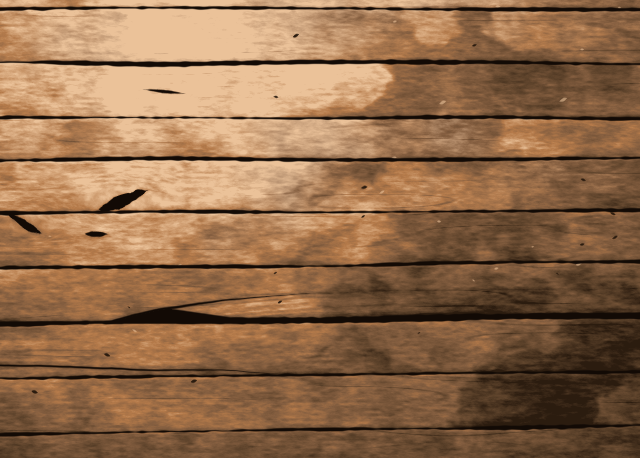
Reproduce this texture procedurally as a Shadertoy shader.

```glsl
const vec3 GAP = vec3(0.07, 0.04, 0.02);
const vec3 SHADE = vec3(0.17, 0.11, 0.06);
const vec3 UMBER = vec3(0.35, 0.25, 0.16);
const vec3 BROWN = vec3(0.52, 0.37, 0.25);
const vec3 ORANGE = vec3(0.71, 0.48, 0.29);
const vec3 TAN = vec3(0.71, 0.56, 0.43);
const vec3 CREAM = vec3(0.92, 0.76, 0.60);

float hash(vec2 p) { return fract(sin(dot(p, vec2(127.1, 311.7))) * 43758.5453); }

float noise(vec2 p) {
    vec2 i = floor(p), f = fract(p);
    f = f * f * (3.0 - 2.0 * f);
    return mix(mix(hash(i), hash(i + vec2(1, 0)), f.x),
               mix(hash(i + vec2(0, 1)), hash(i + vec2(1, 1)), f.x), f.y);
}

float fbm(vec2 p) {
    float sum = 0.0, amp = 0.52;
    for (int i = 0; i < 5; i++) {
        sum += amp * noise(p);
        p = mat2(1.6, 1.2, -1.2, 1.6) * p + 17.3;
        amp *= 0.5;
    }
    return sum;
}

float cover(float d, float soft) { return 1.0 - smoothstep(-soft, soft, d); }

// Height of seam i; the lower seams climb to the right
float seamHeight(float i, float x) {
    float base = 0.055 + 0.1195 * i - 0.03 * step(5.5, i);
    float climb = 0.016 * (1.0 - smoothstep(3.0, 5.0, i)) * x;
    return base + climb + 0.007 * (noise(vec2(x * 4.0, i * 7.3)) - 0.5)
         + 0.0018 * (noise(vec2(x * 60.0, i * 5.1)) - 0.5);
}

float seamHalfWidth(float i, float x) {
    float w = 0.0012 + 0.0042 * noise(vec2(x * 6.0, i * 3.7 + 5.0));
    w += 0.0022 * (noise(vec2(x * 90.0, i)) - 0.5);
    return w + 0.003 * step(abs(i - 2.0), 0.5) * smoothstep(0.15, 0.35, x);
}

// Ragged, tilted hole that tapers to both ends
float hole(vec2 p, vec2 centre, vec2 size, float slope) {
    vec2 q = (p - centre) / size;
    q.y -= slope * q.x * size.x / size.y;
    return (abs(q.y) - 1.0 + q.x * q.x + 0.9 * (fbm(p * 60.0) - 0.5)) * size.y;
}

// Grain pushed aside around a knot
float bend(vec2 p, vec2 centre, float radius) {
    vec2 q = (p - centre) / vec2(radius * 2.0, radius);
    return 0.8 * radius * q.y * exp(-dot(q, q));
}

vec3 woodColour(float t, float warmth) {
    vec3 c = mix(SHADE, UMBER, clamp(t / 0.22, 0.0, 1.0));
    c = mix(c, BROWN, clamp((t - 0.22) / 0.23, 0.0, 1.0));
    c = mix(c, mix(TAN, ORANGE, warmth), clamp((t - 0.45) / 0.2, 0.0, 1.0));
    return mix(c, CREAM, clamp((t - 0.65) / 0.25, 0.0, 1.0));
}

void mainImage(out vec4 fragColor, in vec2 fragCoord) {
    vec2 uv = fragCoord / iResolution.xy;
    vec2 p = vec2(uv.x * iResolution.x / iResolution.y, uv.y);
    float soft = 0.0007 + 0.6 / iResolution.y;
    // Seams and board number
    float board = 0.0, gap = 1.0, offset = 1.0;
    for (int i = 0; i < 9; i++) {
        float n = float(i), dy = uv.y - seamHeight(n, uv.x);
        board += step(0.0, dy);
        gap = min(gap, abs(dy) - seamHalfWidth(n, uv.x));
        if (abs(dy) < abs(offset)) offset = dy;
    }
    // Knots, split and long cracks
    vec2 eye = vec2(0.262, 0.56), edgeKnot = vec2(0.055, 0.51);
    float damage = hole(p, eye, vec2(0.055, 0.014), 0.4);
    damage = min(damage, hole(p, edgeKnot, vec2(0.035, 0.011), -0.55));
    damage = min(damage, hole(p, vec2(0.21, 0.489), vec2(0.026, 0.006), 0.0));
    damage = min(damage, hole(p, vec2(0.36, 0.8), vec2(0.04, 0.003), -0.1));
    float rim = 0.295 + 0.075 * (1.0 - exp(-6.0 * max(uv.x - 0.17, 0.0)));
    rim += 0.004 * (fbm(vec2(uv.x * 25.0, 2.0)) - 0.5);
    float tip = uv.x - 0.27;
    float wedge = max(uv.y - rim, min(tip, uv.y - 0.325 + 0.2 * tip));
    damage = min(damage, max(wedge, 0.293 - uv.y));
    damage = min(damage, abs(uv.y - rim) - 0.003 + 0.0045 * smoothstep(0.2, 0.6, uv.x));
    float crack = 0.202 - 0.04 * uv.x + 0.014 * (fbm(vec2(uv.x * 9.0, 8.0)) - 0.5);
    damage = min(damage, abs(uv.y - crack) - 0.002 + 0.0035 * smoothstep(0.15, 0.65, uv.x));
    // Grain, splinters and fine drying cracks
    float seed = board * 13.7;
    float bent = p.y - bend(p, eye, 0.05) - bend(p, edgeKnot, 0.04);
    bent += 0.015 * noise(vec2(p.x * 2.5, p.y * 5.0 + seed));
    float splinter = step(uv.y, rim) * step(0.3, uv.y) * smoothstep(0.26, 0.29, uv.x);
    splinter *= 1.0 - smoothstep(0.5, 0.85, uv.x);
    float strand = noise(vec2(p.x * 5.0, (uv.y - rim) * 230.0)) - 0.5;
    float grain = mix(noise(vec2(p.x * 11.0 + seed, bent * 170.0)) - 0.5, strand * 2.6, splinter);
    float fibre = fbm(vec2(p.x * 60.0 + seed, bent * 170.0)) - 0.5;
    float vein = abs(noise(vec2(p.x * 3.0 + seed, bent * 42.0)) - 0.5);
    vein = (1.0 - smoothstep(0.0, 0.05, vein)) * smoothstep(0.5, 0.7, noise(p * vec2(5.0, 20.0) + seed));
    // Stains, darkest right of the middle
    vec2 drift = vec2(fbm(p * 5.0 + seed), fbm(p * 5.0 + 31.0)) - 0.5;
    float blotch = fbm(p * vec2(4.0, 7.0) + seed + drift) - 0.5;
    float mottle = fbm(p * vec2(17.0, 26.0) + seed + 2.0 * drift) - 0.5;
    float soil = smoothstep(0.45, 0.62, fbm(p * vec2(3.5, 5.0) + 0.3 * seed + 1.5 * drift));
    float worn = smoothstep(0.38, 0.62, uv.x) * (1.0 - 0.4 * smoothstep(0.75, 1.0, uv.x));
    // Light falls from the upper left
    float tone = 1.04 - 1.0 * length((uv - vec2(0.31, 0.93)) * vec2(0.85, 0.7));
    tone += 0.38 * blotch + 0.32 * mottle + 0.09 * grain + 0.3 * fibre;
    tone -= soil * (0.08 + 0.17 * worn) + 0.13 * vein;
    tone += 0.13 * exp(-max(gap, 0.0) / 0.004) * (step(offset, 0.0) - 1.4 * step(0.0, offset));
    tone -= 0.15 * exp(-max(damage, 0.0) / 0.004);
    float warmth = fbm(p * 4.0 + seed + 40.0) + 0.5 - 0.6 * uv.y + 0.35 * abs(uv.x - 0.45);
    vec3 colour = woodColour(tone, smoothstep(0.3, 0.75, warmth));
    // Scattered chips and crumbs
    vec2 cell = floor(p * 16.0);
    vec2 place = (cell + 0.2 + 0.6 * vec2(hash(cell + 3.0), hash(cell + 9.0))) / 16.0;
    float chip = hole(p, place, vec2(0.006, 0.003) * (0.4 + hash(cell + 21.0)), hash(cell) - 0.5);
    float present = step(0.92 - 0.06 * uv.y, hash(cell + 31.0));
    vec3 chipColour = hash(cell + 47.0) > 0.5 ? mix(colour, CREAM, 0.6) : SHADE;
    colour = mix(colour, chipColour, present * cover(chip, soft));
    fragColor = vec4(mix(colour, GAP, cover(min(gap, damage), soft)), 1.0);
}
```
